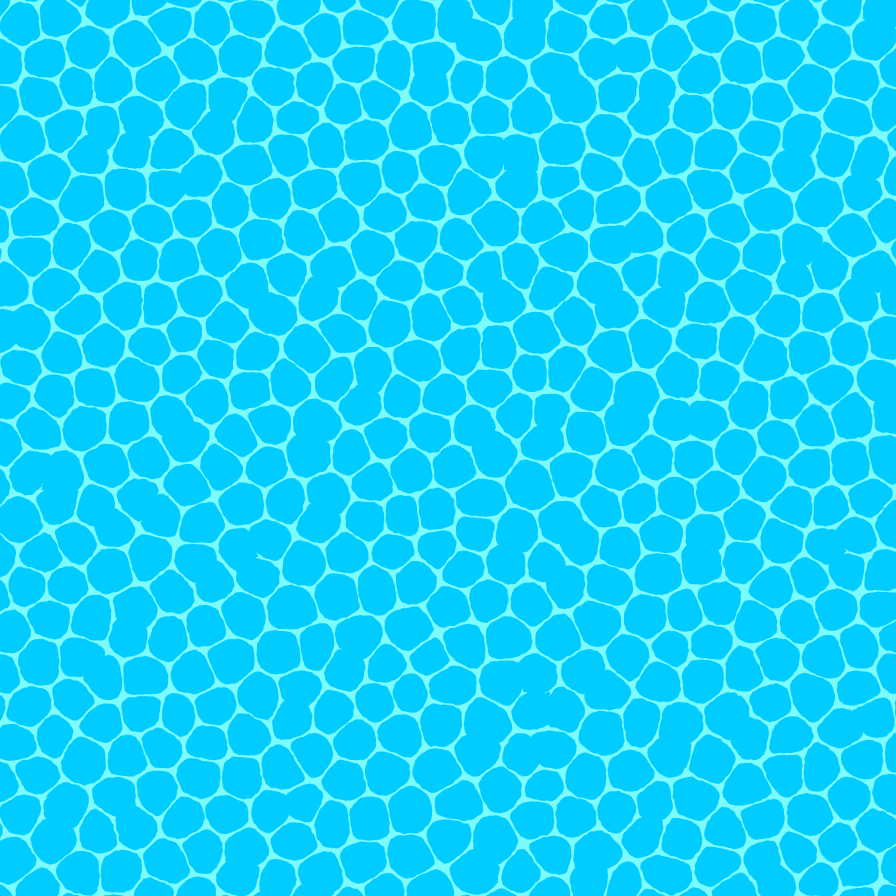
Reproduce this pattern procedurally as a Shadertoy shader.

```glsl
// Rounded, ragged blue pebbles separated by thin pale aqua seams.

const vec3 PEBBLE_COLOR = vec3(0.0, 0.8, 1.0);
const vec3 SEAM_COLOR = vec3(0.49, 0.98, 0.99);
const float CELLS_ACROSS = 21.0;   // lattice steps per canvas height
const float LATTICE_TILT = 0.2;    // radians
const float JITTER = 0.44;         // spread of the seeds, in lattice steps
const float SEAM_HALF_WIDTH = 0.018;
const float CORNER_SHARPNESS = 13.0;
const float MERGE_DISTANCE = 0.7;  // closer seeds fuse into one pebble
const float MERGE_NECK = 0.06;     // smaller values cut deeper notches
const float WOBBLE_FREQUENCY = 7.0;
const float WOBBLE_AMOUNT = 0.035;
const float RAGGEDNESS = 0.022;
const int REACH = 2;

vec2 hash2(vec2 p) {
    vec2 q = vec2(dot(p, vec2(127.1, 311.7)), dot(p, vec2(269.5, 183.3)));
    return fract(sin(q) * 43758.5453);
}

// Smooth two-channel value noise in -0.5 .. 0.5
vec2 noise2(vec2 p) {
    vec2 i = floor(p), f = fract(p);
    f = f * f * (3.0 - 2.0 * f);
    vec2 low = mix(hash2(i), hash2(i + vec2(1, 0)), f.x);
    vec2 high = mix(hash2(i + vec2(0, 1)), hash2(i + vec2(1, 1)), f.x);
    return mix(low, high, f.y) - 0.5;
}

// Jittered seed of a triangular lattice
vec2 seedPoint(vec2 id) {
    vec2 site = vec2(id.x + 0.5 * id.y, 0.866 * id.y);
    return site + JITTER * (hash2(id) - 0.5);
}

// Distance to the pebble border, with corners rounded by a soft minimum
float borderDistance(vec2 p) {
    float row = p.y / 0.866;
    vec2 home = floor(vec2(p.x - 0.5 * row, row) + 0.5);

    // Nearest seed
    vec2 nearestId = home, nearest = vec2(0.0);
    float best = 1e3;
    for (int y = -REACH; y <= REACH; y++)
    for (int x = -REACH; x <= REACH; x++) {
        vec2 id = home + vec2(x, y);
        vec2 seed = seedPoint(id);
        float d = distance(p, seed);
        if (d < best) {
            best = d;
            nearest = seed;
            nearestId = id;
        }
    }

    // Borders with the seeds around it
    float sum = 0.0;
    for (int y = -REACH; y <= REACH; y++)
    for (int x = -REACH; x <= REACH; x++) {
        if (x == 0 && y == 0) continue;
        vec2 seed = seedPoint(nearestId + vec2(x, y));
        vec2 gap = seed - nearest;
        float span = max(length(gap), 1e-3);
        float d = dot(0.5 * (seed + nearest) - p, gap / span);
        if (span < MERGE_DISTANCE)
            d += MERGE_NECK + 0.4 * (MERGE_DISTANCE - span);
        sum += exp(-CORNER_SHARPNESS * d);
    }
    return -log(sum) / CORNER_SHARPNESS;
}

void mainImage(out vec4 fragColor, in vec2 fragCoord) {
    float pixel = CELLS_ACROSS / iResolution.y;
    float c = cos(LATTICE_TILT), s = sin(LATTICE_TILT);
    vec2 p = mat2(c, -s, s, c) * fragCoord * pixel;

    // Ragged outlines: bend the plane, then roughen the border itself
    vec2 warped = p + WOBBLE_AMOUNT * noise2(p * WOBBLE_FREQUENCY);
    float rough = RAGGEDNESS * noise2(p * WOBBLE_FREQUENCY * 1.7 + 31.0).x;
    float d = borderDistance(warped) + rough;

    float seam = clamp(0.5 + (SEAM_HALF_WIDTH - d) / pixel, 0.0, 1.0);
    fragColor = vec4(mix(PEBBLE_COLOR, SEAM_COLOR, seam), 1.0);
}
```
